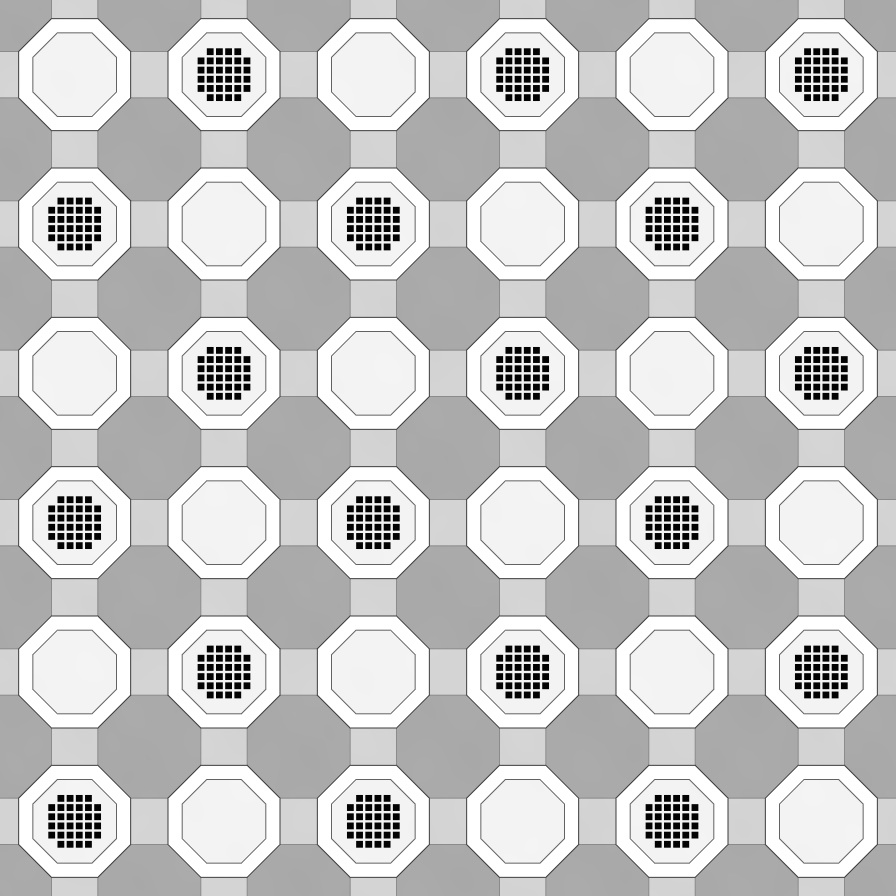
This pattern is drawn by a WebGL 2 fragment shader. Its source:

```glsl
#version 300 es
precision highp float;

#define REPEATS 6.0
#define RIM_RADIUS 0.375
#define FACE_RADIUS 0.28
#define BAND_HALF 0.155
#define LINE_HALF 0.0032
#define HOLE_PITCH 0.0615
#define HOLE_HALF 0.0228
#define SHADE_AMOUNT 0.006

uniform vec2 u_resolution;
out vec4 fragColor;

const float TAU = 6.2831853;
const vec3 STONE = vec3(0.665);
const vec3 BAND = vec3(0.83);
const vec3 RIM = vec3(1.0);
const vec3 FACE = vec3(0.953);
const vec3 HOLE = vec3(0.01);
const vec3 OUTLINE = vec3(0.2);
const vec3 SOFT_LINE = vec3(0.45);

// Regular octagon with flat sides facing the axes
float octagon(vec2 p, float radius) {
    vec2 a = abs(p);
    return max(max(a.x, a.y), (a.x + a.y) * 0.70710678) - radius;
}

// Share of the pixel inside a shape
float fill(float d, float px) {
    return clamp(0.5 - d / px, 0.0, 1.0);
}

// Share of the pixel under a thin line, also when narrower than a pixel
float stroke(float d, float px) {
    float high = min(d + 0.5 * px, LINE_HALF);
    float low = max(d - 0.5 * px, -LINE_HALF);
    return max(high - low, 0.0) / px;
}

// Square holes on a six by six lattice without its corners
float drainHoles(vec2 p, float px) {
    vec2 q = p / HOLE_PITCH;
    vec2 index = abs(floor(q) + 0.5);
    float inside = step(max(index.x, index.y), 2.6) * step(index.x + index.y, 4.5);
    vec2 local = abs(fract(q) - 0.5) * HOLE_PITCH;
    return inside * fill(local.x - HOLE_HALF, px) * fill(local.y - HOLE_HALF, px);
}

// Faint uneven shading that wraps at the canvas edges
float softShade(vec2 uv) {
    float s = sin(TAU * (5.0 * uv.x + 7.0 * uv.y));
    s += 0.6 * sin(TAU * (11.0 * uv.x - 8.0 * uv.y) + 1.3);
    s += 0.4 * sin(TAU * (17.0 * uv.x + 13.0 * uv.y) + s);
    return 0.5 * s;
}

void main() {
    vec2 uv = gl_FragCoord.xy / u_resolution;
    vec2 grid = uv * REPEATS;
    vec2 cell = floor(grid);
    vec2 p = fract(grid) - 0.5;
    float px = REPEATS / min(u_resolution.x, u_resolution.y);

    // Stone ground and the bands joining the octagons
    float bandDist = min(abs(p.x), abs(p.y)) - BAND_HALF;
    vec3 color = mix(STONE, BAND, fill(bandDist, px));
    color = mix(color, SOFT_LINE, 0.7 * stroke(bandDist, px));

    // Rim and face
    float rimDist = octagon(p, RIM_RADIUS);
    float faceDist = octagon(p, FACE_RADIUS);
    color = mix(color, RIM, fill(rimDist, px));
    color = mix(color, OUTLINE, stroke(rimDist, px));
    color = mix(color, FACE, fill(faceDist, px));
    color = mix(color, OUTLINE, 0.8 * stroke(faceDist, px));

    // Shading on all but the plain rim
    float shaded = 1.0 - fill(rimDist, px) + 0.5 * fill(faceDist, px);
    color += SHADE_AMOUNT * shaded * softShade(uv);

    // Holes on alternate faces
    float pierced = 1.0 - mod(cell.x + cell.y, 2.0);
    color = mix(color, HOLE, pierced * drainHoles(p, px));

    fragColor = vec4(color, 1.0);
}
```
